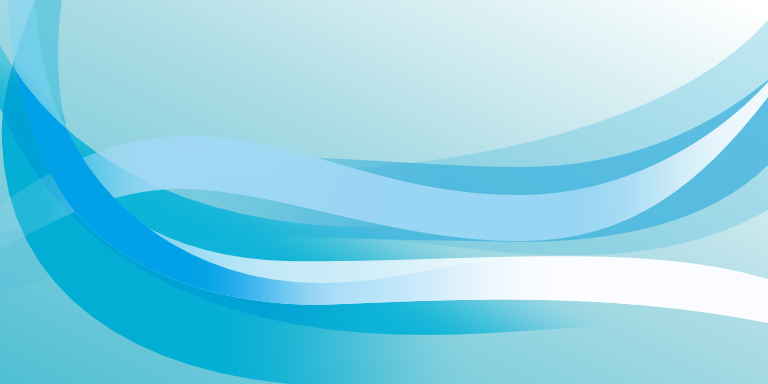
A Shadertoy shader for this background:

```glsl
// Overlapping translucent blue and white ribbons sweeping over a pale diagonal gradient.

// Path state; units are percent of canvas height, x from 0 to 200, y down from the top.
vec2 point, start, pen;
float nearest, side;

void moveTo(vec2 a) {
    start = pen = a;
    nearest = 1e6;
    side = -1.0;
}

// Straight edge: updates distance and even-odd side.
void lineTo(vec2 b) {
    vec2 edge = b - pen, rel = point - pen;
    float along = clamp(dot(rel, edge) / max(dot(edge, edge), 1e-6), 0.0, 1.0);
    vec2 gap = rel - edge * along;
    nearest = min(nearest, dot(gap, gap));
    if ((pen.y > point.y) != (b.y > point.y)) {
        if (rel.x < edge.x * rel.y / edge.y) side = -side;
    }
    pen = b;
}

// Cubic Bezier edge, flattened into short lines.
void curveTo(vec2 b, vec2 c, vec2 d) {
    vec2 a = pen;
    for (int i = 1; i <= 16; i++) {
        float t = float(i) / 16.0, s = 1.0 - t;
        lineTo(s * s * s * a + 3.0 * s * t * (s * b + t * c) + t * t * t * d);
    }
}

// Closes the path and returns its smooth coverage.
float fillPath() {
    lineTo(start);
    return clamp(0.5 + side * sqrt(nearest) * iResolution.y / 100.0, 0.0, 1.0);
}

// Edges shared by several ribbons.
void crest() {
    curveTo(vec2(166.7, 62.5), vec2(119.8, 68.5), vec2(75.5, 68.0));
    curveTo(vec2(44.3, 67.4), vec2(20.3, 53.4), vec2(16.9, 31.3));
}

void keel() {
    curveTo(vec2(33.9, 71.6), vec2(57.3, 79.4), vec2(83.3, 79.4));
    curveTo(vec2(117.2, 78.1), vec2(156.3, 75.5), vec2(200.0, 84.1));
}

void mainImage(out vec4 fragColor, in vec2 fragCoord) {
    vec2 uv = fragCoord / iResolution.xy;
    point = vec2(200.0 * uv.x, 100.0 - 100.0 * uv.y);
    float x = point.x, y = point.y;

    // Diagonal backdrop
    float diagonal = 0.5 * (uv.x + uv.y);
    vec3 color = mix(vec3(0.31, 0.75, 0.83), vec3(0.67, 0.86, 0.895), min(diagonal / 0.55, 1.0));
    color = mix(color, vec3(1.0), clamp((diagonal - 0.55) / 0.43, 0.0, 1.0));

    // Broad faint veil
    moveTo(vec2(200.0, 5.2));
    curveTo(vec2(179.7, 28.6), vec2(135.4, 41.1), vec2(89.8, 44.0));
    curveTo(vec2(59.9, 45.6), vec2(28.6, 49.5), vec2(0.0, 61.2));
    lineTo(vec2(0.0, 76.8));
    curveTo(vec2(23.4, 68.2), vec2(46.9, 61.2), vec2(78.1, 61.2));
    curveTo(vec2(104.2, 61.2), vec2(125.0, 66.4), vec2(145.8, 66.4));
    curveTo(vec2(169.3, 66.9), vec2(186.2, 62.5), vec2(200.0, 54.7));
    color = mix(color, vec3(0.34, 0.75, 0.87), 0.36 * fillPath());

    // Blue ribbon rising to the right
    moveTo(vec2(200.0, 20.8));
    curveTo(vec2(182.3, 35.2), vec2(161.5, 43.5), vec2(135.4, 43.5));
    curveTo(vec2(109.4, 43.5), vec2(78.1, 39.1), vec2(39.1, 41.1));
    lineTo(vec2(39.1, 61.2));
    lineTo(vec2(135.4, 63.0));
    curveTo(vec2(161.5, 63.0), vec2(184.9, 57.8), vec2(200.0, 43.0));
    color = mix(color, vec3(0.25, 0.70, 0.87), 0.75 * fillPath() * smoothstep(39.0, 118.0, x));

    // Teal bowl at the lower left
    moveTo(vec2(9.1, 0.0));
    curveTo(vec2(3.9, 13.0), vec2(0.0, 26.0), vec2(0.5, 36.5));
    curveTo(vec2(1.6, 75.5), vec2(33.9, 98.4), vec2(83.3, 100.5));
    lineTo(vec2(200.0, 100.5));
    lineTo(vec2(200.0, 72.7));
    crest();
    curveTo(vec2(14.8, 23.4), vec2(14.6, 10.4), vec2(16.1, 0.0));
    float bowl = fillPath();
    float bowlAlpha = mix(0.35, 0.97, smoothstep(8.0, 20.0, y - 1.2 * min(x, 17.0)));
    color = mix(color, vec3(0.0, 0.68, 0.83), bowl * bowlAlpha * (1.0 - smoothstep(52.0, 125.0, x)));

    // Deep sweep, darker where it crosses the bowl
    moveTo(vec2(0.0, 11.7));
    curveTo(vec2(15.6, 41.1), vec2(49.5, 58.6), vec2(93.8, 59.1));
    curveTo(vec2(112.0, 59.4), vec2(135.4, 56.0), vec2(166.7, 52.1));
    lineTo(vec2(166.7, 84.6));
    curveTo(vec2(148.4, 84.9), vec2(130.2, 87.2), vec2(112.0, 87.2));
    curveTo(vec2(62.5, 87.8), vec2(18.2, 71.6), vec2(0.0, 28.1));
    float sweep = fillPath();
    float sweepFade = 1.0 - smoothstep(55.0, 118.0, x - 1.9 * (y - 61.0));
    vec3 sweepColor = mix(vec3(0.03, 0.70, 0.845), vec3(0.0, 0.63, 0.83), bowl * (1.0 - smoothstep(60.0, 105.0, x)));
    color = mix(color, sweepColor, 0.94 * sweep * sweepFade);

    // Pale wave ending in a white tip
    moveTo(vec2(0.0, 53.4));
    curveTo(vec2(13.0, 43.8), vec2(29.9, 35.4), vec2(49.5, 35.4));
    curveTo(vec2(78.1, 35.4), vec2(99.0, 50.8), vec2(135.4, 50.8));
    curveTo(vec2(161.5, 50.8), vec2(184.9, 37.8), vec2(200.0, 21.4));
    lineTo(vec2(200.0, 25.3));
    curveTo(vec2(182.3, 48.2), vec2(164.1, 62.8), vec2(135.4, 62.8));
    curveTo(vec2(101.6, 62.8), vec2(71.6, 49.2), vec2(46.9, 49.2));
    curveTo(vec2(28.6, 49.2), vec2(13.0, 57.8), vec2(0.0, 65.1));
    vec3 waveColor = mix(vec3(0.63, 0.85, 0.96), vec3(1.0), smoothstep(150.0, 196.0, x));
    color = mix(color, waveColor, fillPath() * mix(0.2, 0.9, smoothstep(8.0, 42.0, x)));

    // White lower ribbon
    moveTo(vec2(200.0, 72.7));
    crest();
    lineTo(vec2(19.5, 55.2));
    keel();
    vec3 ribbonColor = mix(vec3(0.42, 0.80, 0.95), vec3(0.78, 0.92, 0.97), smoothstep(20.0, 80.0, x));
    color = mix(color, mix(ribbonColor, vec3(0.98, 0.99, 1.0), smoothstep(75.0, 150.0, x)), fillPath());

    // Vivid blue core dissolving into white
    moveTo(vec2(2.1, 0.0));
    curveTo(vec2(2.6, 20.8), vec2(9.1, 41.7), vec2(19.5, 55.2));
    keel();
    lineTo(vec2(200.0, 76.0));
    lineTo(vec2(135.4, 67.2));
    curveTo(vec2(114.6, 68.2), vec2(104.2, 73.7), vec2(83.3, 73.7));
    curveTo(vec2(49.5, 73.7), vec2(26.0, 53.4), vec2(16.9, 32.6));
    curveTo(vec2(13.0, 26.0), vec2(9.9, 13.0), vec2(9.1, 0.0));
    vec3 coreColor = mix(vec3(0.0, 0.63, 0.91), vec3(0.68, 0.87, 0.97), smoothstep(48.0, 92.0, x));
    coreColor = mix(coreColor, vec3(0.98, 0.99, 1.0), smoothstep(82.0, 145.0, x));
    coreColor = mix(vec3(0.50, 0.83, 0.96), coreColor, max(sweep, step(100.0, x)));
    color = mix(color, coreColor, fillPath() * mix(0.55, 1.0, sweep));

    fragColor = vec4(color, 1.0);
}
```
